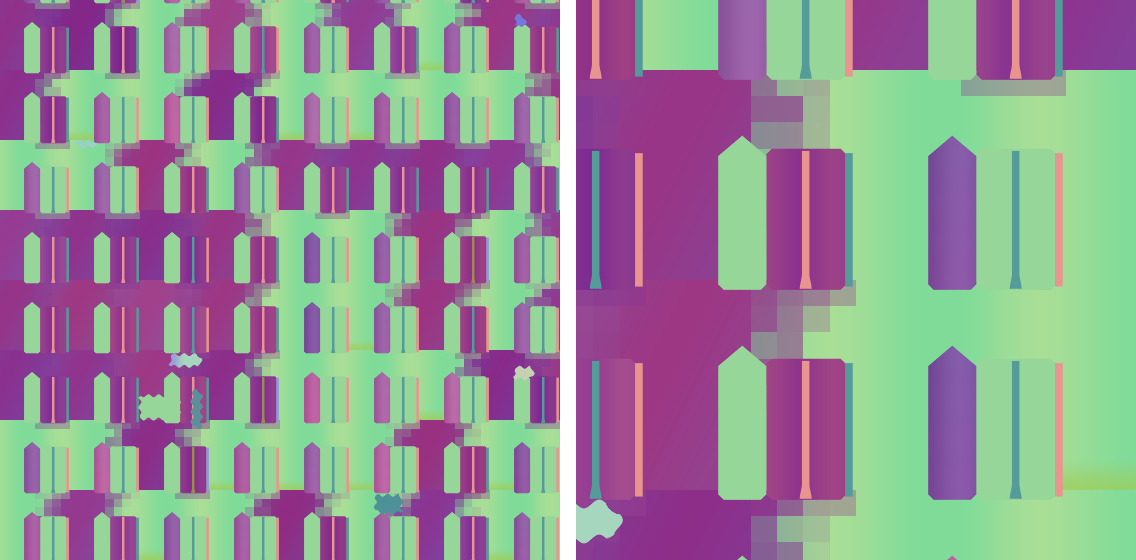
Left, the full canvas; right, a detail of the centre.
This texture map is drawn by a WebGL 1 fragment shader. Its source:

```glsl
precision highp float;
// Eight by eight grid of pointed slats and striped panels in green and purple, with mosaic seams and chips.
uniform vec2 u_resolution;

const vec3 GREEN = vec3(0.59, 0.84, 0.60);
const vec3 TEAL = vec3(0.33, 0.61, 0.60);
const vec3 PEACH = vec3(0.91, 0.58, 0.56);

float hash(vec2 p) {
  return fract(sin(dot(p, vec2(127.1, 311.7))) * 4375.85);
}

// Coverage of a distance given in ninety-sixths of a cell.
float fill(float d) {
  return clamp(0.5 - d * u_resolution.y / 768.0, 0.0, 1.0);
}

float box(vec2 p, vec2 low, vec2 high) {
  vec2 d = max(low - p, p - high);
  return max(d.x, d.y);
}

// Box with cut corners.
float cutBox(vec2 p, vec2 low, vec2 high, float cut) {
  vec2 d = max(low - p, p - high);
  return max(max(d.x, d.y), d.x + d.y + cut);
}

// Clusters of purple cells; rows count from the top.
bool isPurple(vec2 id) {
  float c = mod(id.x, 8.0), r = mod(id.y, 8.0);
  if (r < 0.5) return c < 0.5 || mod(c, 2.0) > 0.5;
  if (r < 1.5) return c < 3.5 && mod(c, 3.0) < 0.5;
  if (r < 2.5) return c > 3.5 || c == 2.0;
  if (r < 5.5) return c < 3.5 || c == (r < 4.5 ? 6.0 : 7.0);
  if (r < 6.5) return mod(c, 4.0) == 2.0;
  return c == 1.0 || c == 4.0 || c == 6.0;
}

vec3 purple(vec2 id) {
  vec3 c = mix(vec3(0.51, 0.20, 0.58), vec3(0.61, 0.24, 0.53), hash(id + 3.0));
  return c + (hash(id + 8.0) - 0.5) * vec3(0.04, 0.08, 0.06);
}

// Plain ground of one cell, shaded across and down.
vec3 groundColor(vec2 id, vec2 p) {
  float x = p.x > 84.0 ? p.x - 96.0 : p.x;
  if (isPurple(id)) return purple(id) + vec3(0.02, -0.02, -0.02) * sin(x * 0.06 + p.y * 0.03);
  float across = smoothstep(-12.0, 33.0, x) * (1.0 - smoothstep(45.0, 84.0, x));
  vec3 c = mix(vec3(0.66, 0.87, 0.59), vec3(0.50, 0.86, 0.60), across);
  float lime = step(0.72, hash(id + 21.0)) * smoothstep(80.0, 96.0, p.y);
  return mix(c, vec3(0.62, 0.80, 0.35), lime * 0.7);
}

// Ground blended toward the next column in square steps.
vec3 ground(vec2 grid) {
  vec2 id = floor(grid), p = fract(grid) * 96.0;
  vec2 block = floor(p / 12.0);
  float shift = block.x + (block.y - 1.0) * 0.5 + 1.8 * (hash(floor(grid * 8.0)) - 0.5);
  float next = block.x < 3.5 ? 0.0 : smoothstep(3.2, 6.8, shift);
  if (block.x > 6.5 && block.y > 0.5) next = 1.0;
  vec3 c = mix(groundColor(id, p), groundColor(id + vec2(1.0, 0.0), p), next);
  if (block.x > 3.5 && block.y < 0.5)
    c = mix(c, groundColor(id - vec2(0.0, 1.0), vec2(p.x, 0.0)), 0.35);
  return c;
}

// Slat, panel and two thin stripes of one cell.
vec3 fittings(vec3 c, vec2 id, vec2 p) {
  bool dark = isPurple(id);
  float pick = hash(id + 31.0), tone = hash(id + 47.0);
  vec3 slat = mix(vec3(0.42, 0.28, 0.61), vec3(0.73, 0.35, 0.59), pick);
  slat = mix(slat, vec3(0.60, 0.40, 0.64), tone * 0.7);
  slat += vec3(0.05) * sin((p.x - 38.0) * 0.16) + vec3(0.04, -0.02, 0.0) * (p.y / 96.0 - 0.5);
  vec3 panel = GREEN, line = TEAL, edge = PEACH;
  if (dark) {
    slat = GREEN;
    panel = purple(id) + vec3(0.03, 0.03, -0.01) * cos((p.x - 55.0) * 0.2);
    line = pick < 0.6 ? PEACH : (pick < 0.8 ? vec3(0.60, 0.55, 0.30) : TEAL);
    edge = pick < 0.6 ? TEAL : (pick < 0.8 ? vec3(0.58, 0.60, 0.87) : PEACH);
  }
  c = mix(c, panel, fill(cutBox(p, vec2(55.0, 31.0), vec2(91.5, 95.5), 2.5)));
  c = mix(c, edge, fill(box(p, vec2(91.0, 33.0), vec2(94.5, 94.0))));
  float flare = smoothstep(88.0, 95.0, p.y);
  c = mix(c, line, fill(box(p, vec2(71.3 - flare, 32.0), vec2(74.7 + flare, 95.0))));
  float side = abs(p.x - 44.0);
  float d = max(side - 11.0, 25.0 + 0.85 * side - p.y);
  return mix(c, slat, fill(max(d, p.y + max(0.0, side - 8.5) - 95.5)));
}

// Ragged loose patch, placed in cells from the top left.
vec3 chip(vec3 c, vec2 grid, vec2 center, vec2 halfSize, vec3 tint) {
  vec2 p = (grid - center) * 96.0;
  p += 2.0 * sin(p.yx * 0.45 + center * 9.0);
  return mix(c, tint, fill(cutBox(p, -halfSize, halfSize, 4.0)));
}

void main() {
  vec2 uv = gl_FragCoord.xy / u_resolution;
  vec2 grid = vec2(uv.x, 1.0 - uv.y) * 8.0;
  vec3 c = ground(grid);
  // Fittings hang slightly below their own row.
  vec2 hung = grid - vec2(0.0, 5.0 / 96.0);
  c = fittings(c, floor(hung), fract(hung) * 96.0);
  // Broken cell and scattered chips.
  c = chip(c, grid, vec2(2.28, 5.82), vec2(27.0, 16.0), GREEN);
  c = chip(c, grid, vec2(2.81, 5.85), vec2(6.5, 26.0), vec3(0.36, 0.56, 0.61));
  c = chip(c, grid, vec2(2.65, 5.15), vec2(21.0, 8.0), mix(vec3(0.60, 0.62, 0.85), vec3(0.65, 0.84, 0.74), smoothstep(2.45, 2.65, grid.x)));
  c = chip(c, grid, vec2(5.55, 7.20), vec2(18.0, 12.0), vec3(0.31, 0.57, 0.60));
  c = chip(c, grid, vec2(7.43, 0.30), vec2(7.0, 8.0), vec3(0.46, 0.46, 0.87));
  c = chip(c, grid, vec2(7.48, 5.33), vec2(13.0, 8.0), vec3(0.77, 0.82, 0.70));
  c = chip(c, grid, vec2(1.22, 2.06), vec2(15.0, 4.0), vec3(0.60, 0.82, 0.77));
  gl_FragColor = vec4(c, 1.0);
}
```
